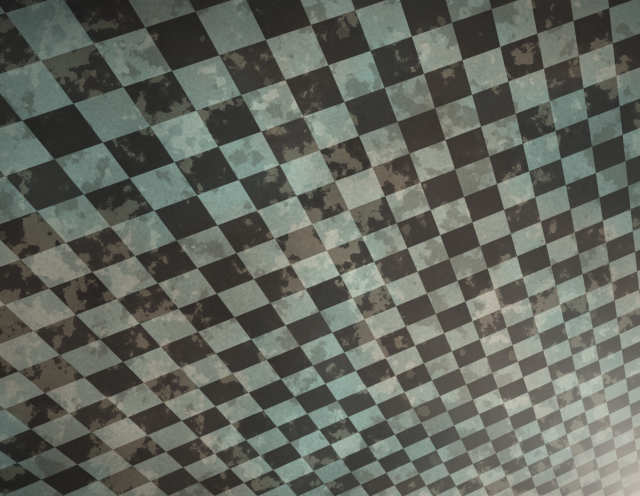
Reproduce this pattern procedurally as a Shadertoy shader.

```glsl
// Weathered checkerboard floor receding in perspective toward a hazy, glowing corner
#define LIGHT_TILE vec3(0.490, 0.545, 0.515)
#define DARK_TILE vec3(0.185, 0.178, 0.168)
#define PALE_FLAKE vec3(0.610, 0.635, 0.595)
#define DUST vec3(0.430, 0.415, 0.360)
#define GRIME vec3(0.330, 0.345, 0.315)
#define GLOW vec3(0.860, 0.835, 0.795)
#define GLOW_FALLOFF 3.6
#define WEAR_LEVEL 0.66
#define VIGNETTE 0.42

// Columns: step along a row, step down a column, lattice origin (homogeneous)
const mat3 TILE_TO_CANVAS = mat3(
    0.07926, -0.03074, 0.0122,
    0.05307,  0.09144, 0.0479,
    0.1927,   0.1757,  1.0);

float hash(vec2 cell) {
    uvec2 q = uvec2(ivec2(cell)) * uvec2(1597u, 3793u);
    uint h = (q.x ^ (q.y << 8)) * 2654435u + q.y;
    h = (h ^ (h >> 15)) * 739391u;
    h = (h ^ (h >> 13)) * 96557u;
    h ^= h >> 16;
    return float(h & 65535u) / 65535.0;
}

float noise(vec2 p) {
    vec2 c = floor(p), f = fract(p);
    f = f * f * (3.0 - 2.0 * f);
    return mix(mix(hash(c), hash(c + vec2(1, 0)), f.x),
               mix(hash(c + vec2(0, 1)), hash(c + 1.0), f.x), f.y);
}

float fbm(vec2 p) {
    float sum = 0.0, amp = 0.5;
    for (int k = 0; k < 5; k++) {
        sum += amp * noise(p);
        p = mat2(1.6, 1.2, -1.2, 1.6) * p + 17.3;
        amp *= 0.56;
    }
    return sum / 1.074;
}

// Scattered round chips, one candidate per grid cell
float chips(vec2 p, float aa) {
    float mask = 0.0;
    vec2 base = floor(p);
    for (int y = -1; y <= 1; y++)
    for (int x = -1; x <= 1; x++) {
        vec2 c = base + vec2(x, y);
        vec2 center = c + vec2(hash(c + 31.0), hash(c + 67.0));
        float size = hash(c + 113.0);
        float radius = 0.08 + 0.22 * size * size;
        float d = length(p - center) + 0.16 * (noise(p * 7.0) - 0.5);
        float present = step(0.72, hash(c + 211.0));
        mask = max(mask, present * (1.0 - smoothstep(radius - aa, radius + aa, d)));
    }
    return mask;
}

void mainImage(out vec4 fragColor, in vec2 fragCoord) {
    vec2 uv = fragCoord / iResolution.xy;
    uv.y = 1.0 - uv.y;
    vec2 p = uv * vec2(1.295, 1.0);

    // Perspective lattice and antialiased checker
    vec3 q = inverse(TILE_TO_CANVAS) * vec3(uv, 1.0);
    vec2 tile = q.xy / q.z;
    vec2 edge = abs(fract(tile * 0.5 + 0.25) - 0.5) - 0.25;
    vec2 wave = clamp(4.0 * edge / max(fwidth(tile), 1e-4), -1.0, 1.0);
    float dark = 0.5 + 0.5 * wave.x * wave.y;
    vec2 cell = floor(tile);
    float tone = hash(cell + 401.0) - 0.5;
    float wornness = hash(cell + 733.0) - 0.5;

    // Wear: broad stains, clustered flakes and fine grain
    float stain = fbm(p * 4.0 + 5.0);
    float cluster = fbm(p * 8.0 + 41.0) - 0.5;
    float flake = fbm(p * 42.0 + 9.0);
    float scuff = fbm(p * 34.0 + 83.0);
    float grain = noise(p * 240.0) - 0.5;
    float wear = flake + 1.1 * cluster + 0.16 * wornness;
    float worn = smoothstep(WEAR_LEVEL - 0.05, WEAR_LEVEL + 0.06, wear);
    float dusty = smoothstep(WEAR_LEVEL - 0.22, WEAR_LEVEL + 0.12, wear);
    float grimy = smoothstep(0.60, 0.74, scuff - 0.9 * cluster + 0.1 * wornness);
    float chip = chips(p * 22.0, 0.04);

    vec3 lightCol = LIGHT_TILE * (1.0 + 0.12 * tone);
    lightCol = mix(lightCol, GRIME, 0.55 * grimy);
    lightCol = mix(lightCol, PALE_FLAKE, 0.75 * worn + 0.15 * dusty);
    lightCol = mix(lightCol, PALE_FLAKE, 0.35 * chip);

    vec3 darkCol = DARK_TILE * (1.0 + 0.22 * tone);
    darkCol = mix(darkCol, DUST, 0.60 * worn + 0.18 * dusty);
    darkCol = mix(darkCol, DUST, 0.40 * chip * smoothstep(0.46, 0.60, stain));

    vec3 col = mix(lightCol, darkCol, dark);
    col *= 1.0 + 0.55 * (stain - 0.5) + 0.10 * grain;

    // Teal and rusty tint drift
    float tint = smoothstep(0.35, 0.65, fbm(p * 3.2 + 61.0));
    col *= mix(vec3(1.05, 0.985, 0.95), vec3(0.94, 1.02, 1.015), tint);

    // Darkened far corners, then pale haze at the lower right
    float falloff = smoothstep(0.25, 1.0, length(p - vec2(0.78, 0.58)));
    float topShade = 1.0 - smoothstep(0.0, 0.16, uv.y);
    col *= 1.04 - VIGNETTE * falloff - 0.10 * topShade;
    float haze = 0.92 * exp(-GLOW_FALLOFF * length(p - vec2(1.295, 1.0)));
    haze *= 0.92 + 0.5 * (stain - 0.5);
    col = mix(col + 0.015, GLOW, clamp(haze, 0.0, 1.0));

    fragColor = vec4(clamp(col, 0.0, 1.0), 1.0);
}
```
